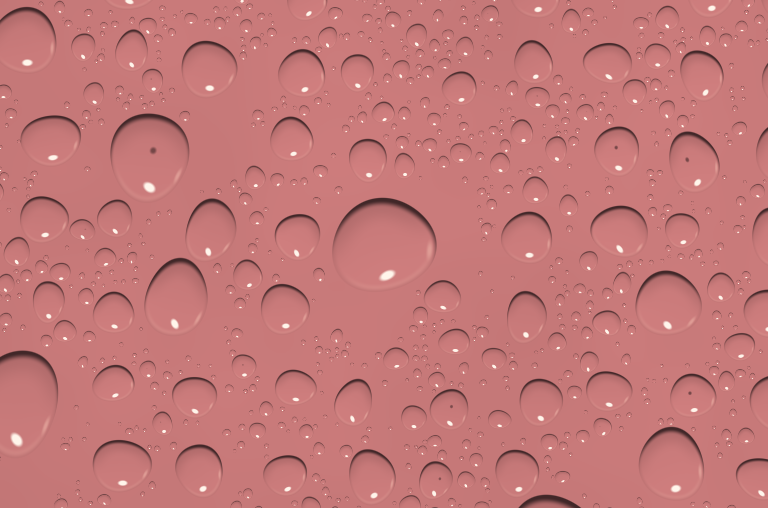
Give the GLSL for this texture, as a Shadertoy shader.

```glsl
// Water drops on a rose coloured pane. Five turned grids, from coarse to fine, hold one
// jittered drop per cell; a drop is left out where a coarser one already lies. Each drop
// gets a dark upper crescent, a faint lower rim, a bright highlight and a side glint.

const int LAYERS = 5;
const float CELL_SIZE[LAYERS] = float[](0.36, 0.160, 0.084, 0.040, 0.021);
const float MIN_RADIUS[LAYERS] = float[](0.17, 0.21, 0.19, 0.17, 0.13);
const float MAX_RADIUS[LAYERS] = float[](0.27, 0.35, 0.36, 0.36, 0.30);
const float DENSITY[LAYERS] = float[](0.75, 0.95, 0.92, 0.75, 0.50);

const vec3 ROSE = vec3(0.79, 0.48, 0.48);
const vec3 SHADE = vec3(0.64, 0.385, 0.385);
const vec3 DARK = vec3(0.24, 0.145, 0.15);
const vec3 BLUSH = vec3(0.90, 0.66, 0.62);
const vec3 WHITE = vec3(1.0, 0.96, 0.92);

float hash(vec2 p) {
    return fract(sin(dot(p, vec2(127.1, 311.7))) * 43758.5453);
}

float noise(vec2 p) {
    vec2 i = floor(p), f = fract(p);
    f = f * f * (3.0 - 2.0 * f);
    return mix(mix(hash(i), hash(i + vec2(1, 0)), f.x),
               mix(hash(i + vec2(0, 1)), hash(i + vec2(1, 1)), f.x), f.y);
}

mat2 turn(float angle) {
    float c = cos(angle), s = sin(angle);
    return mat2(c, s, -s, c);
}

mat2 gridTurn(int layer) {
    return turn(0.45 + 1.1 * float(layer));
}

vec2 cellAt(vec2 p, int layer) {
    return floor(p * gridTurn(layer) / CELL_SIZE[layer]);
}

// Centre (xy) and radius (z) of the drop in a cell; radius 0 means none
vec3 dropIn(vec2 cell, int layer) {
    vec2 key = cell + 37.0 * float(layer) + 11.0;
    float size = pow(hash(key), 1.3);
    float radius = mix(MIN_RADIUS[layer], MAX_RADIUS[layer], size);
    vec2 jitter = 2.0 * vec2(hash(key + 5.3), hash(key + 9.7)) - 1.0;
    vec2 spot = cell + 0.5 + (0.5 - 1.25 * radius) * jitter;
    radius *= step(hash(key + 2.9), DENSITY[layer]);
    return vec3(gridTurn(layer) * spot, radius) * CELL_SIZE[layer];
}

// True when no coarser drop touches this one
bool isFree(vec3 drop, int layer) {
    for (int other = 0; other < layer; other++) {
        vec2 home = cellAt(drop.xy, other);
        for (int k = 0; k < 9; k++) {
            vec3 big = dropIn(home + vec2(k % 3 - 1, k / 3 - 1), other);
            if (distance(big.xy, drop.xy) < 1.1 * (big.z + drop.z) && big.z > 0.0) return false;
        }
    }
    return true;
}

// Soft ellipse, 1 inside and 0 outside
float spot(vec2 q, vec2 halfSize, float soft) {
    return 1.0 - smoothstep(1.0 - soft, 1.0 + soft, length(q / halfSize));
}

// Lays one drop over the ground; offset is the position relative to its centre
vec3 paintDrop(vec3 ground, vec2 offset, float radius, vec2 key) {
    float lean = hash(key + 1.7) - 0.5;
    float stretch = sqrt(mix(0.82, 1.36, hash(key + 3.1)));
    vec2 q = turn(0.7 * lean) * offset / radius * vec2(stretch, 1.0 / stretch);
    q *= 1.0 + 0.035 * sin(3.0 * atan(q.y, q.x + 1e-5) + 6.28 * hash(key + 4.3));
    float d = length(q);
    float soft = 0.8 / (iResolution.y * radius);
    float large = smoothstep(0.008, 0.045, radius);

    // Body with soft shade and crescent below the upper edge
    float rise = length(q + vec2(-0.14 * lean, 0.13));
    float upper = smoothstep(-0.3, 0.7, q.y);
    vec3 color = ground * (1.0 + 0.025 * smoothstep(0.5, -0.7, q.y));
    color = mix(color, SHADE, 0.60 * upper * smoothstep(0.45, 1.05, rise));
    color = mix(color, SHADE, 0.30 * smoothstep(0.88, 1.0, d));
    float crescent = pow(smoothstep(0.92, 1.09, rise), 1.5);
    color = mix(color, DARK, crescent * mix(0.65, 0.97, large));

    // Lower rim, side glint and highlight
    float rim = smoothstep(0.10, 0.0, abs(d - 0.91)) * smoothstep(-0.2, -0.8, q.y);
    color = mix(color, BLUSH, 0.22 * rim);
    vec2 glint = turn(0.35) * (q - vec2(0.80, -0.36));
    color = mix(color, BLUSH, 0.7 * large * spot(glint, vec2(0.045, 0.15), 0.8));
    vec2 shine = turn(0.25 + lean) * (q - vec2(0.3 * lean + 0.04, -0.66));
    float shineSize = mix(0.22, 0.15, large);
    float shineSoft = clamp(soft / shineSize, 0.35, 1.0);
    color = mix(color, WHITE, spot(shine, shineSize * vec2(1.0, 0.62), shineSoft));

    // Rare dark speck
    float speck = spot(q - vec2(0.5 * lean, 0.15), vec2(0.07), 0.6);
    color = mix(color, DARK, 0.6 * large * speck * step(0.86, hash(key + 6.1)));
    return mix(ground, color, 1.0 - smoothstep(1.0 - soft, 1.0 + soft, d));
}

void mainImage(out vec4 fragColor, in vec2 fragCoord) {
    vec2 p = fragCoord / iResolution.y;
    vec3 color = ROSE * (0.965 + 0.035 * noise(3.0 * p) + 0.02 * noise(9.0 * p));
    for (int layer = 0; layer < LAYERS; layer++) {
        vec2 cell = cellAt(p, layer);
        vec3 drop = dropIn(cell, layer);
        vec2 offset = p - drop.xy;
        if (length(offset) < 1.4 * drop.z && isFree(drop, layer))
            color = paintDrop(color, offset, drop.z, cell + 19.0 * float(layer));
    }
    fragColor = vec4(color, 1.0);
}
```
